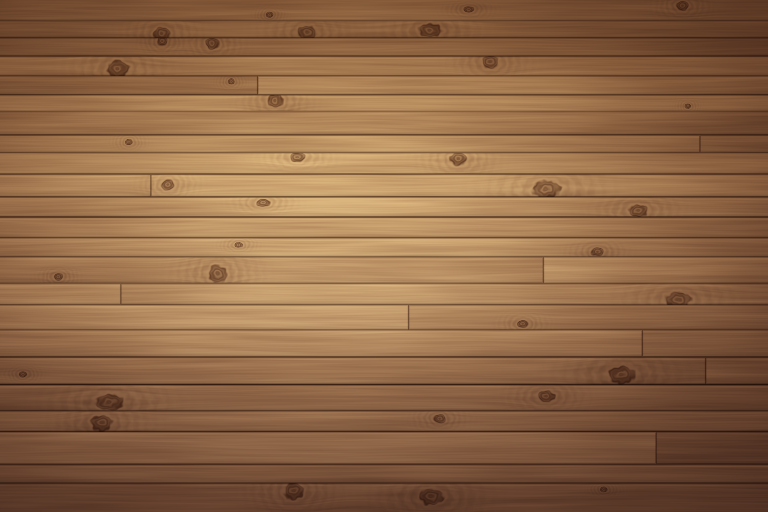
This texture is drawn by a Shadertoy shader. Its source:

```glsl
// Wall of 23 horizontal pine boards, lit from near the middle with dark corners.
// Row edges come from a warped, jittered spacing; every board hashes its own
// tone, butt joint and knots, and gradient noise stretched along x is the grain.

const float PI = 3.14159265;
const float ROWS = 23.0;
const int KNOT_CELLS = 4;              // possible knots per row
const vec3 DARK_WOOD = vec3(0.31, 0.19, 0.13);
const vec3 LIGHT_WOOD = vec3(0.78, 0.63, 0.44);
const vec3 SEAM_TINT = vec3(0.36, 0.25, 0.21);
const vec3 KNOT_TINT = vec3(0.50, 0.37, 0.31);

float hash(vec2 p) {
    vec3 q = fract(p.xyx * 0.1031);
    q += dot(q, q.yzx + 33.33);
    return fract((q.x + q.y) * q.z);
}

// Dot product of the offset with a random unit gradient at the lattice cell
float corner(vec2 cell, vec2 offset) {
    float a = 2.0 * PI * hash(cell);
    return dot(vec2(cos(a), sin(a)), offset);
}

float gradientNoise(vec2 p) {
    vec2 i = floor(p), f = p - i;
    vec2 u = f * f * f * (f * (f * 6.0 - 15.0) + 10.0);
    vec2 e = vec2(1.0, 0.0);
    return mix(mix(corner(i, f), corner(i + e.xy, f - e.xy), u.x),
               mix(corner(i + e.yx, f - e.yx), corner(i + e.xx, f - e.xx), u.x), u.y);
}

float line(float d, float halfWidth, float px) {
    return 1.0 - smoothstep(halfWidth - px, halfWidth + px, abs(d));
}

// Distance of a row's upper edge from the top; boards widen downwards
float rowEdge(float row) {
    float arch = sin(PI * row / ROWS);
    float jitter = (hash(vec2(row, 7.0)) - 0.5) * 0.5 * min(1.0, 4.0 * arch);
    return (row + jitter) / ROWS - 0.056 * arch;
}

float seamStrength(float row) {
    return mix(0.35, 1.0, hash(vec2(row, 19.0)));
}

// x: knot darkness, y: vertical bend of the grain, z: ripple around the knots
vec3 knots(vec2 p, float row, float top, float bottom, float width) {
    vec3 sum = vec3(0.0);
    for (int i = 0; i < KNOT_CELLS; i++) {
        vec2 id = vec2(float(i) + 31.0, row * 3.0 + 11.0);
        if (hash(id) > 0.30) continue;
        float along = (float(i) + 0.1 + 0.8 * hash(id + 50.0)) / float(KNOT_CELLS);
        vec2 centre = vec2(along * width, mix(top, bottom, 0.2 + 0.6 * hash(id + 90.0)));
        float radius = mix(0.005, 0.018, hash(id + 130.0));
        float stretch = mix(1.0, 1.8, hash(id + 170.0));
        vec2 q = p - centre;
        vec2 e = q / (radius * vec2(stretch, 1.0));
        float d = length(e) + 0.35 * gradientNoise(q * 90.0 + id);
        float body = 1.0 - smoothstep(0.75, 1.15, d);
        float rim = exp(-pow((d - 0.85) / 0.17, 2.0));
        float rings = 0.5 + 0.5 * sin(d * 15.0);
        float halo = exp(-dot(e * vec2(0.28, 0.5), e * vec2(0.28, 0.5)));
        sum.x += body * (0.3 + 0.3 * rings) + 0.4 * rim * smoothstep(-0.4, 0.3, gradientNoise(e + id));
        sum.y -= 0.75 * q.y * halo;
        sum.z += halo * (0.07 * sin(d * 7.0) - 0.07);
    }
    return sum;
}

// Fine streaks, broad bands and soft blotches, all running along x
float grain(vec2 p, float seed) {
    vec2 q = p + vec2(seed * 3.7, seed * 1.3);
    float wave = 0.006 * gradientNoise(q * vec2(2.5, 9.0));
    q.y += wave;
    return 0.13 * gradientNoise(q * vec2(1.6, 55.0))
         + 0.11 * gradientNoise(q * vec2(3.5, 150.0))
         + 0.09 * gradientNoise(q * vec2(8.0, 330.0))
         + 0.10 * gradientNoise(q * vec2(4.0, 14.0));
}

// Soft pool of light, falling off towards the corners
float lightPool(vec2 uv) {
    vec2 d = uv - vec2(0.43, 0.56);
    return 1.25 * exp(-1.3 * (1.9 * d.x * d.x + 2.7 * d.y * d.y)) - 0.2;
}

vec3 woodColour(float tone) {
    float t = clamp(tone, -0.25, 1.15);
    return mix(DARK_WOOD, LIGHT_WOOD, t) - vec3(0.0, 0.1, 0.1) * t * (1.0 - t);
}

void mainImage(out vec4 fragColor, in vec2 fragCoord) {
    vec2 uv = fragCoord / iResolution.xy;
    float px = 1.0 / iResolution.y;
    float width = iResolution.x * px;
    vec2 p = vec2(uv.x * width, 1.0 - uv.y);

    // Which row, and its extent
    float row = 0.0;
    for (float i = 1.0; i < ROWS; i++) row += step(rowEdge(i), p.y);
    float top = rowEdge(row), bottom = rowEdge(row + 1.0);

    // Some rows are split in two by a butt joint
    float hasJoint = step(0.72, hash(vec2(row, 43.0)));
    float jointX = width * mix(0.08, 0.92, hash(vec2(row, 61.0)));
    float board = row + 50.0 * hasJoint * step(jointX, p.x);

    // Wood tone
    vec3 knot = knots(p, row, top, bottom, width);
    float light = lightPool(uv);
    float figure = grain(p + vec2(0.0, knot.y), board) + knot.z;
    float boardTone = 0.18 * (hash(vec2(board, 83.0)) - 0.5);
    float tone = light + boardTone + figure * (0.6 + 0.5 * light);

    // Lit upper lip, clearer on the lower boards
    float lip = line(p.y - top - 0.0045, 0.001, px) * step(0.5, row);
    tone += lip * mix(0.05, 0.16, p.y) * seamStrength(row);
    vec3 colour = woodColour(tone) * mix(vec3(1.02, 1.0, 0.94), vec3(0.99, 0.99, 1.04), p.y);
    colour *= mix(vec3(1.0), KNOT_TINT, clamp(knot.x, 0.0, 1.0));

    // Gaps between boards, with a faint shadow beside each
    float above = seamStrength(row) * step(0.5, row);
    float below = seamStrength(row + 1.0) * step(row, ROWS - 1.5);
    float gap = max(above * line(p.y - top, 0.0014, px), below * line(bottom - p.y, 0.0014, px));
    gap = max(gap, 0.8 * hasJoint * line(p.x - jointX, 0.001, px));
    float shadow = 0.16 * below * exp(-(bottom - p.y) / 0.005);
    colour *= mix(vec3(1.0), SEAM_TINT, gap) * (1.0 - shadow);

    fragColor = vec4(colour, 1.0);
}
```
